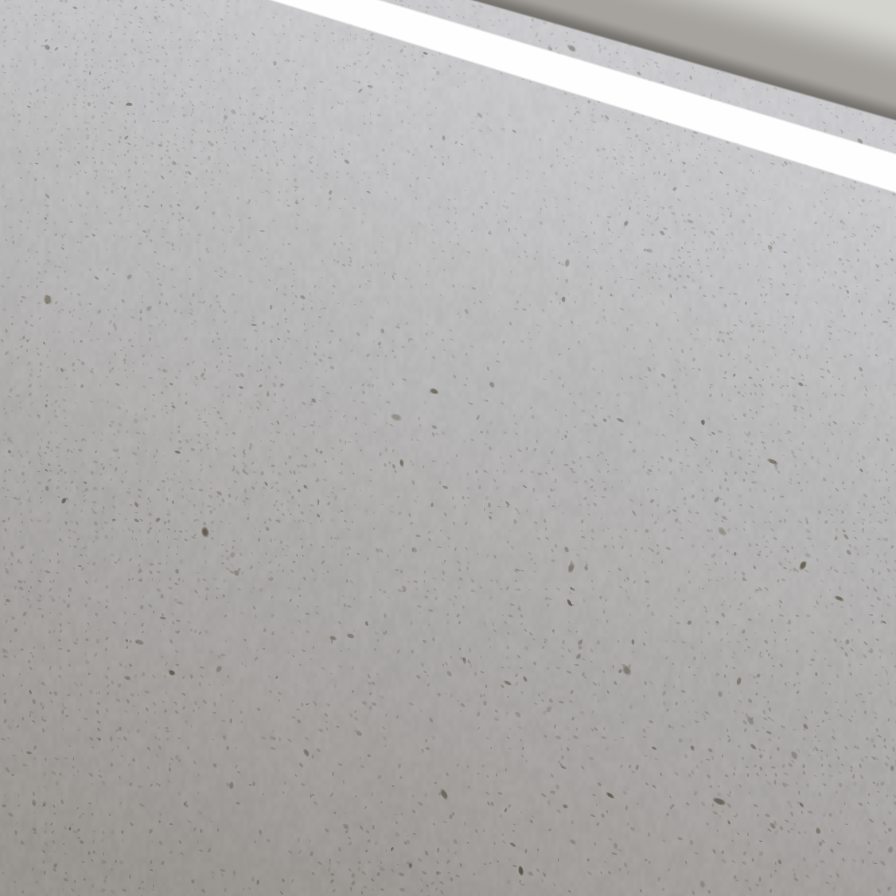
A WebGL 1 fragment shader for this texture:

```glsl
precision highp float;
// Pale speckled stone worktop with a bright light strip along its back edge.
uniform vec2 u_resolution;

float hash(vec2 p) {
  vec3 q = fract(p.xyx * vec3(0.1031, 0.1030, 0.0973));
  q += dot(q, q.yzx + 33.33);
  return fract((q.x + q.y) * q.z);
}

float noise(vec2 p) {
  vec2 i = floor(p), f = fract(p);
  f = f * f * (3.0 - 2.0 * f);
  return mix(mix(hash(i), hash(i + vec2(1.0, 0.0)), f.x),
             mix(hash(i + vec2(0.0, 1.0)), hash(i + 1.0), f.x), f.y);
}

// Height above a slanted line that leaves the top of the canvas at x = start.
float aboveLine(vec2 p, float slope, float start) {
  return p.y - 1.0 + slope * (p.x - start);
}

// One jittered, rotated oval chip per occupied cell; radius is in cell units.
float chips(vec2 p, float cells, float density, float radius, float seed) {
  vec2 g = p * cells, id = floor(g) + seed;
  float present = step(hash(id), density);
  vec2 offset = vec2(hash(id + 17.3), hash(id + 41.7)) - 0.5;
  vec2 d = fract(g) - 0.5 - offset * 0.45;
  float angle = 1.9 + 2.2 * (hash(id + 63.1) - 0.5);
  float c = cos(angle), s = sin(angle);
  d = vec2(c * d.x + s * d.y, c * d.y - s * d.x);
  d.y *= 1.3 + 0.8 * hash(id + 87.9);
  d += 0.25 * radius * (vec2(noise(g * 9.0), noise(g * 9.0 + 50.0)) - 0.5);
  float size = radius * mix(0.65, 1.25, hash(id + 29.5));
  float shape = 1.0 - smoothstep(size * 0.45, size * 1.25, length(d));
  return present * shape * mix(0.35, 1.0, hash(id + 11.9));
}

vec3 worktop(vec2 p) {
  // Light falls off toward the lower left and turns warmer.
  float light = max(-0.39 + 0.43 * p.x + 1.29 * p.y, -0.3);
  vec3 color = mix(vec3(0.64, 0.63, 0.62), vec3(0.78, 0.78, 0.79), min(light, 1.1));

  // Fine mottling, slightly drawn out upright.
  float grain = noise(p * vec2(230.0, 150.0)) + 0.6 * noise(p * vec2(110.0, 75.0) + 9.0) - 0.8;
  color += 0.022 * grain + 0.008 * (noise(p * 9.0) - 0.5);

  // Chips shrink with distance, and gather in loose clusters.
  vec2 q = p * (1.0 + 0.25 * p.y);
  float cluster = 0.4 + 1.2 * noise(p * 7.0 + 4.0);
  float fade = 1.0 - 0.4 * p.y;
  float small = chips(q, 90.0, 0.34 * cluster, 0.25, 3.0)
              + chips(q + 0.37, 75.0, 0.22 * cluster, 0.21, 131.0);
  float medium = chips(q, 44.0, 0.14 * cluster, 0.16, 251.0);
  float large = chips(q, 21.0, 0.08 * cluster, 0.12, 377.0);
  float stain = clamp(fade * (0.36 * small + 0.65 * medium + 1.15 * large), 0.0, 1.0);
  return color * mix(vec3(1.0), vec3(0.56, 0.53, 0.46), stain);
}

vec3 wall(vec2 p, float height) {
  vec3 color = mix(vec3(0.46, 0.45, 0.43), vec3(0.65, 0.64, 0.62),
                   smoothstep(0.0, 0.022, height));
  float lit = smoothstep(-0.03, 0.035, aboveLine(p, 0.27, 0.78));
  return mix(color, vec3(0.83, 0.83, 0.81), lit);
}

void main() {
  vec2 p = gl_FragCoord.xy / u_resolution;
  float soft = max(0.0018, 0.75 / u_resolution.y);
  vec3 color = worktop(p);

  // Reflected light strip
  float strip = smoothstep(-soft, soft, aboveLine(p, 0.308, 0.302))
              * smoothstep(-soft, soft, -aboveLine(p, 0.298, 0.423));
  color = mix(color, vec3(0.995), strip);

  // Wall behind the worktop, with a shadowed joint at its foot
  float height = aboveLine(p, 0.284, 0.527);
  color = mix(color, wall(p, height), smoothstep(-soft, soft, height));

  gl_FragColor = vec4(color, 1.0);
}
```
